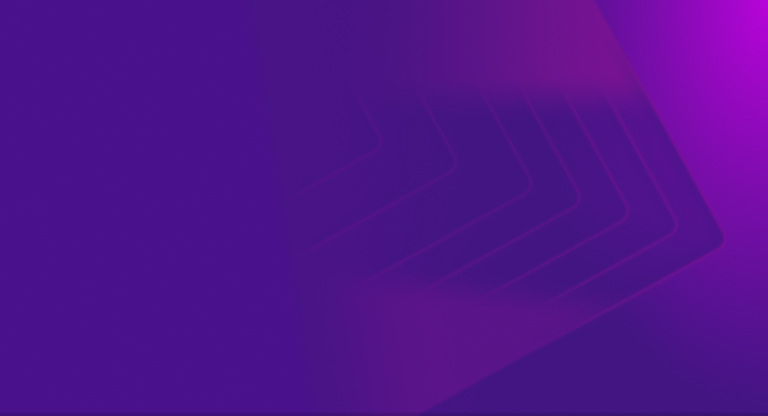
Write a Shadertoy shader that draws this background.

```glsl
const vec3 VIOLET  = vec3(0.287, 0.068, 0.545);
const vec3 INDIGO  = vec3(0.258, 0.082, 0.510);
const vec3 PLUM    = vec3(0.510, 0.075, 0.580);
const vec3 MAGENTA = vec3(0.720, 0.015, 0.850);

// Signed distance to a rounded right-angled corner pointing right
float chevron(vec2 p, vec2 tip, float radius) {
    vec2 q = p - tip;
    vec2 side = vec2(dot(q, vec2(0.875, 0.484)), dot(q, vec2(0.484, -0.875))) + radius;
    return length(max(side, 0.0)) + min(max(side.x, side.y), 0.0) - radius;
}

vec2 chevronTip(float i) {
    float steps = i + 0.55 * max(i - 4.0, 0.0);
    return vec2(1.751, 0.416) + steps * vec2(-0.1165, 0.033);
}

float hash(vec2 p) {
    return fract(sin(dot(p, vec2(12.99, 78.23))) * 43758.5);
}

void mainImage(out vec4 fragColor, in vec2 fragCoord) {
    vec2 uv = fragCoord / iResolution.xy;
    vec2 p = uv * vec2(1.844, 1.0);
    float pixel = 1.0 / iResolution.y;

    // Flat left side with a slanted seam
    float seam = p.x - 0.584 - 0.156 * (1.0 - p.y);
    vec3 color = mix(VIOLET, vec3(0.284, 0.078, 0.525), smoothstep(-pixel, 0.03, seam));
    color = mix(color, INDIGO, smoothstep(0.1, 0.55, seam));

    // Corner glow, weaker inside the outer chevron
    float outer = chevron(p, chevronTip(0.0), 0.03);
    float inside = 1.0 - smoothstep(-0.006, 0.006, outer);
    vec2 toCorner = (vec2(1.844, 1.0) - p) * vec2(1.7, 1.0);
    float glow = pow(max(1.0 - length(toCorner), 0.0), 1.15);
    color = mix(color, MAGENTA, glow * mix(1.0, 0.45, inside));

    // Plum bands above and below the dark centre
    float lowerEdge = 0.363 - 0.11 * (p.x - 0.72);
    float topBand = smoothstep(0.70, 0.83, p.y) * smoothstep(0.75, 1.5, p.x) * 0.75;
    float lowBand = smoothstep(0.04, -0.07, p.y - lowerEdge)
                  * smoothstep(0.0, 0.35, seam) * 0.36;
    color = mix(color, PLUM, (topBand + lowBand) * inside);

    // Nested chevrons: thin lit rim with a soft shadow within
    float window = smoothstep(0.82, 0.71, p.y) * smoothstep(-0.06, 0.04, p.y - lowerEdge);
    for (float i = 0.0; i < 7.0; i++) {
        float d = chevron(p, chevronTip(i), 0.03);
        float strength = mix(0.36, 0.14, i / 6.0);
        float fade = i < 0.5 ? smoothstep(0.95, 0.7, p.y) * smoothstep(0.12, 0.3, p.y) : window;
        fade *= smoothstep(0.0, 0.12, seam);
        float shadow = smoothstep(-0.045, -0.008, d) * (1.0 - smoothstep(-0.008, 0.0, d));
        float rim = exp(-pow(d / 0.005, 2.0));
        float halo = exp(-max(d, 0.0) / 0.025) * smoothstep(-0.004, 0.004, d);
        color = mix(color, INDIGO, shadow * fade * 0.3);
        color = mix(color, PLUM, (rim + 0.2 * halo) * fade * strength);
    }

    // Darker bottom rim and faint dither
    color *= 1.0 - 0.12 * smoothstep(0.012, 0.004, p.y);
    color += (hash(fragCoord) - 0.5) / 255.0;
    fragColor = vec4(color, 1.0);
}
```
